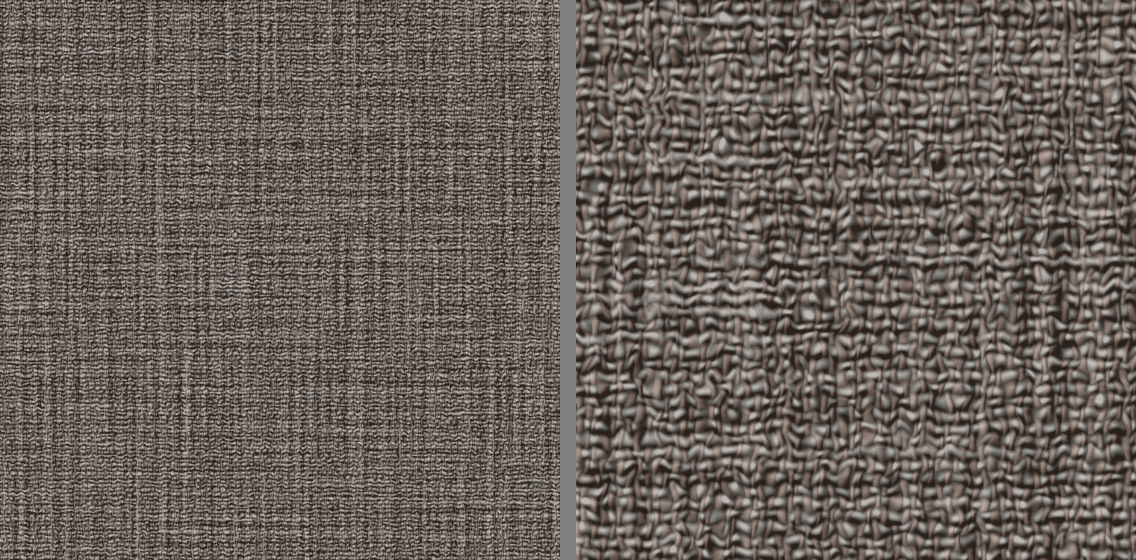
Left: the whole. Right: its middle third, enlarged.
This texture is drawn by a Shadertoy shader. Its source:

```glsl
// Coarse grey-brown woven cloth: a plain weave of uneven threads, lit from above.
// Weft and warp are crossing height waves roughened by noise; noise stretched along
// single threads adds slubs and thin light or dark lines in both directions.

const float PI = 3.14159265;
const vec2 THREADS = vec2(190.0, 132.0);       // warp and weft threads per canvas
const vec3 SHADOW = vec3(0.150, 0.128, 0.112);
const vec3 LIGHT = vec3(0.745, 0.714, 0.692);
const vec3 WARP_TINT = vec3(0.026, -0.004, -0.016);
const vec3 WEFT_TINT = vec3(-0.008, 0.003, 0.006);

float hash(vec2 p) {
    vec3 q = fract(p.xyx * 0.1031);
    q += dot(q, q.yzx + 33.33);
    return fract((q.x + q.y) * q.z);
}

float noise(vec2 p) {
    vec2 cell = floor(p);
    vec2 f = fract(p);
    f = f * f * (3.0 - 2.0 * f);
    float low = mix(hash(cell), hash(cell + vec2(1.0, 0.0)), f.x);
    float high = mix(hash(cell + vec2(0.0, 1.0)), hash(cell + 1.0), f.x);
    return mix(low, high, f.y);
}

// Keeps threads straight overall, with a wobble at each crossing.
vec2 bendThreads(vec2 p) {
    vec2 wobble = vec2(noise(p * 0.7 + 83.0), noise(p * 0.7 + 131.0)) - 0.5;
    return p + wobble * vec2(1.0, 0.75);
}

// Thickened stretches of one thread, from 0 to 1.
float slub(float along, float thread, float seed) {
    return smoothstep(0.76, 0.96, noise(vec2(along * 0.04 + seed, thread + seed)));
}

// Tone of a thread against its two neighbours, so broad areas stay even.
float streak(float along, float across, float seed) {
    vec2 p = vec2(along * 0.035, across) + seed;
    float beside = noise(p + vec2(0.0, 1.2)) + noise(p - vec2(0.0, 1.2));
    return noise(p) - 0.15 - 0.35 * beside;
}

// Shifts the crossings unevenly along one thread.
float phase(float along, float thread, float seed) {
    return 3.2 * (noise(vec2(along * 0.22 + seed, thread + seed)) - 0.5);
}

// Heights of the warp (x) and weft (y) at a point in thread units.
vec2 weave(vec2 p) {
    vec2 id = floor(p);
    vec2 crown = cos(PI * (fract(p) - 0.5));
    float warpOver = 0.46 - 0.36 * cos(PI * (p.y - 0.5 + id.x));
    float weftOver = 0.57 + 0.43 * cos(PI * (p.x - 0.5 + id.y) + phase(p.x, id.y, 151.0));
    warpOver = mix(warpOver, 0.88, 0.8 * slub(p.y, id.x, 19.0));
    weftOver = mix(weftOver, 0.90, 0.8 * slub(p.x, id.y, 71.0));
    return crown * vec2(warpOver, weftOver);
}

// Surface height: the upper thread plus rough fibres.
float relief(vec2 p) {
    vec2 h = weave(p);
    return max(h.x, h.y) + 0.42 * (noise(p * vec2(1.3, 2.0) + 307.0) - 0.5);
}

vec3 cloth(vec2 uv) {
    vec2 straight = uv * THREADS + 20.0;
    vec2 p = bendThreads(straight);
    vec2 h = weave(p);
    float height = relief(p);
    float slope = height - relief(p + vec2(-0.16, 0.36));

    // Thin lines in both directions, then fibre grain and glints on the weft.
    float streaks = 0.24 * streak(straight.x, straight.y, 5.0)
                  + 0.30 * streak(straight.y, straight.x * 0.75, 37.0);
    float fibre = noise(straight * vec2(1.5, 1.7) + 503.0) - 0.5;
    float glint = smoothstep(0.60, 0.95, h.y) * smoothstep(0.55, 0.85, noise(p * 0.9 + 401.0));

    float tone = 0.425 + 0.42 * (height - 0.54) + 0.46 * slope;
    tone += streaks + 0.26 * fibre + 0.20 * glint;

    float weftOnTop = smoothstep(-0.2, 0.2, h.y - h.x);
    vec3 tint = mix(WARP_TINT, WEFT_TINT, weftOnTop);
    return mix(SHADOW, LIGHT, clamp(tone, 0.0, 1.0)) + tint;
}

void mainImage(out vec4 fragColor, in vec2 fragCoord) {
    // Four samples per pixel smooth the thread edges.
    vec3 color = vec3(0.0);
    for (int i = 0; i < 4; i++) {
        vec2 offset = vec2(float(i % 2), float(i / 2)) * 0.5 - 0.25;
        color += cloth((fragCoord + offset) / iResolution.y);
    }
    fragColor = vec4(color * 0.25, 1.0);
}
```
